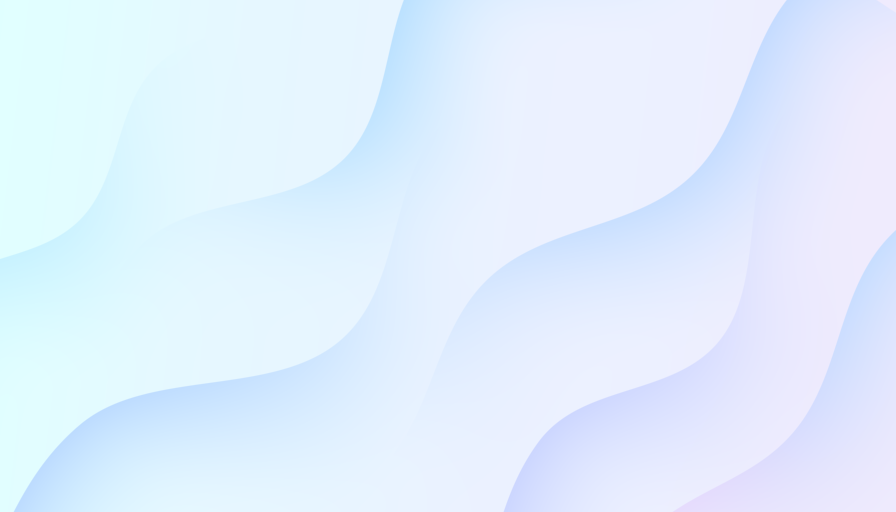
Reproduce this background procedurally as a WebGL 1 fragment shader.

```glsl
precision highp float;
// Pastel background of wavy diagonal paper sheets with soft blue shadows.

uniform vec2 u_resolution;

#define TAU 6.28319
#define SHADOW_WIDTH 0.30
#define SHADOW_POWER 2.0
#define MINT vec3(0.88, 1.00, 1.00)
#define ICE vec3(0.903, 0.967, 1.00)
#define MIST vec3(0.925, 0.944, 1.00)
#define LILAC vec3(0.938, 0.920, 0.992)

// Unshaded paper colour, from mint on the left to lilac on the right.
vec3 paper(vec2 p) {
  float t = p.x + 0.12 * (0.5 - p.y);
  vec3 c = mix(MINT, ICE, smoothstep(-0.1, 0.55, t));
  c = mix(c, MIST, smoothstep(0.45, 1.15, t));
  return mix(c, LILAC, smoothstep(1.15, 1.8, t));
}

// Signed distance to a diagonal wave, positive on its lower right.
// wave: offset, amplitude, start and period; stretch slows the early trough.
float waveDistance(vec2 diagonal, vec4 wave, float slope, float stretch) {
  float along = diagonal.x - wave.z;
  float phase = TAU * along / wave.w;
  float early = min(phase + 0.25 * TAU, 0.0);
  phase -= early * (1.0 - stretch);
  float rate = TAU / wave.w * (early < 0.0 ? stretch : 1.0);
  float height = wave.x + slope * along + wave.y * sin(phase);
  float steepness = slope + wave.y * rate * cos(phase);
  return (diagonal.y - height) * sqrt(2.0 / (1.0 + steepness * steepness));
}

// Lay a sheet beyond the wave, shaded by the sheet to its upper left.
// fade: diagonal positions where the edge vanishes and where it is full.
vec3 addSheet(vec3 below, vec2 p, vec4 wave, float slope, float stretch,
              vec2 fade, vec3 lowShade, vec3 highShade) {
  vec2 diagonal = 0.5 * vec2(p.x + p.y, p.x - p.y);
  float d = waveDistance(diagonal, wave, slope, stretch);
  float pixel = 0.8 / u_resolution.y;
  float cover = smoothstep(-pixel, pixel, d);
  float presence = clamp((diagonal.x - fade.x) / (fade.y - fade.x), 0.0, 1.0);
  presence *= presence * (3.0 - 2.0 * presence);
  float shadow = pow(clamp(1.0 - d / SHADOW_WIDTH, 0.0, 1.0), SHADOW_POWER);
  float along = smoothstep(-0.5, 0.5, (diagonal.x - wave.z) / wave.w - 0.25);
  vec3 shade = mix(lowShade, highShade, along);
  return mix(below, mix(paper(p), shade, shadow), cover * presence);
}

void main() {
  vec2 p = gl_FragCoord.xy / u_resolution.y;
  vec3 color = paper(p);

  // Sheets from upper left to lower right.
  color = addSheet(color, p, vec4(-0.245, 0.0377, 0.251, 0.4475), 0.0, 1.0,
                   vec2(0.70, 0.25), vec3(0.78, 0.95, 1.0), vec3(0.81, 0.94, 1.0));
  color = addSheet(color, p, vec4(-0.066, 0.057, 0.539, 0.571), 0.0, 0.72,
                   vec2(0.31, 0.80), vec3(0.80, 0.92, 1.0), vec3(0.73, 0.88, 1.0));
  color = addSheet(color, p, vec4(0.0788, 0.0708, 0.331, 0.667), 0.09, 0.72,
                   vec2(0.88, 0.20), vec3(0.74, 0.86, 1.0), vec3(0.80, 0.89, 1.0));
  color = addSheet(color, p, vec4(0.298, 0.0445, 0.854, 0.594), 0.03, 1.0,
                   vec2(0.41, 0.88), vec3(0.79, 0.88, 1.0), vec3(0.77, 0.86, 1.0));
  color = addSheet(color, p, vec4(0.496, 0.0589, 0.735, 0.559), -0.145, 0.72,
                   vec2(1.23, 0.60), vec3(0.80, 0.84, 1.0), vec3(0.83, 0.84, 1.0));
  color = addSheet(color, p, vec4(0.675, 0.0348, 0.724, 0.53), -0.10, 1.0,
                   vec2(-1.0, 0.0), vec3(0.91, 0.86, 0.99), vec3(0.78, 0.87, 1.0));

  // Pale sheet in the upper right corner.
  float corner = dot(p - vec2(1.712, 1.0), vec2(0.55, 0.835));
  float pixel = 0.8 / u_resolution.y;
  color = mix(color, LILAC, smoothstep(-pixel, pixel, corner));

  gl_FragColor = vec4(color, 1.0);
}
```
